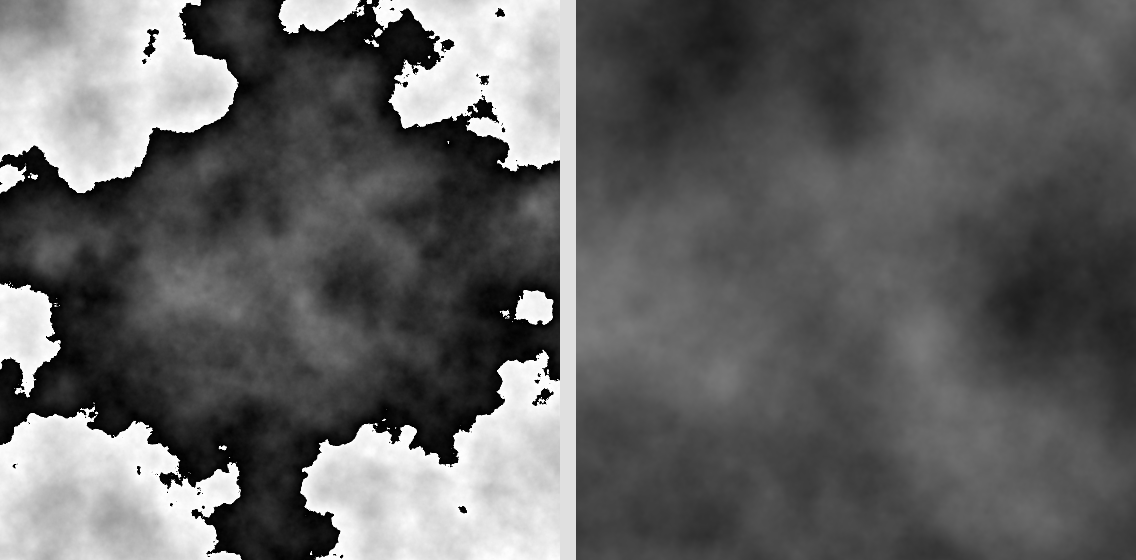
Left: the whole. Right: its middle third, enlarged.
Reproduce this texture map procedurally as a Shadertoy shader.

```glsl
vec3 hash3(vec2 cell) {
    vec3 q = fract(cell.xyx * vec3(0.1031, 0.1030, 0.0973));
    q += dot(q, q.yxz + 33.33);
    return fract((q.xxy + q.yzz) * q.zyx);
}

// Cellular noise: one soft bump of random sign per jittered cell
float cellNoise(vec2 p) {
    vec2 base = floor(p);
    float sum = 0.0;
    for (int y = -1; y <= 1; y++) {
        for (int x = -1; x <= 1; x++) {
            vec2 cell = base + vec2(x, y);
            vec3 rnd = hash3(cell + 200.0);
            vec2 d = p - cell - rnd.xy;
            float falloff = max(0.0, 1.0 - dot(d, d));
            sum += (rnd.z * 2.0 - 1.0) * falloff * falloff * falloff;
        }
    }
    return sum;
}

// Octaves are turned and shifted so their cells do not line up
float cloud(vec2 p) {
    float sum = 0.0, amplitude = 1.0;
    for (int i = 0; i < 7; i++) {
        sum += amplitude * cellNoise(p);
        p = mat2(1.6, 1.2, -1.2, 1.6) * p + vec2(17.3, 41.7);
        amplitude *= 0.54;
    }
    return sum;
}

float mound(vec2 p, vec2 center, float tightness) {
    vec2 d = p - center;
    return exp(-tightness * dot(d, d));
}

void mainImage(out vec4 fragColor, in vec2 fragCoord) {
    vec2 uv = fragCoord / iResolution.xy;

    // Broad relief: central rise on a low plain
    float height = 0.04 + 0.34 * mound(uv, vec2(0.52, 0.53), 11.0);

    // Hollows along the rim, deepest at the upper left
    height -= 0.48 * mound(uv, vec2(0.07, 1.0), 22.0);
    height -= 0.22 * mound(uv, vec2(0.15, 0.06), 26.0);
    height -= 0.24 * mound(uv, vec2(1.0, 0.16), 34.0);
    height -= 0.22 * mound(uv, vec2(1.0, 1.0), 36.0);
    height -= 0.17 * mound(uv, vec2(0.57, 0.96), 55.0);
    height -= 0.17 * mound(uv, vec2(0.70, 0.04), 60.0);

    height += 0.2 * cloud(uv * 6.5 + vec2(3.0, 9.0));

    // Heights below zero wrap round to white, with a smoothed edge
    float edge = 0.35 * fwidth(height) + 1e-5;
    float shade = height + 1.0 - smoothstep(-edge, edge, height);

    fragColor = vec4(vec3(clamp(shade, 0.0, 1.0)), 1.0);
}
```
